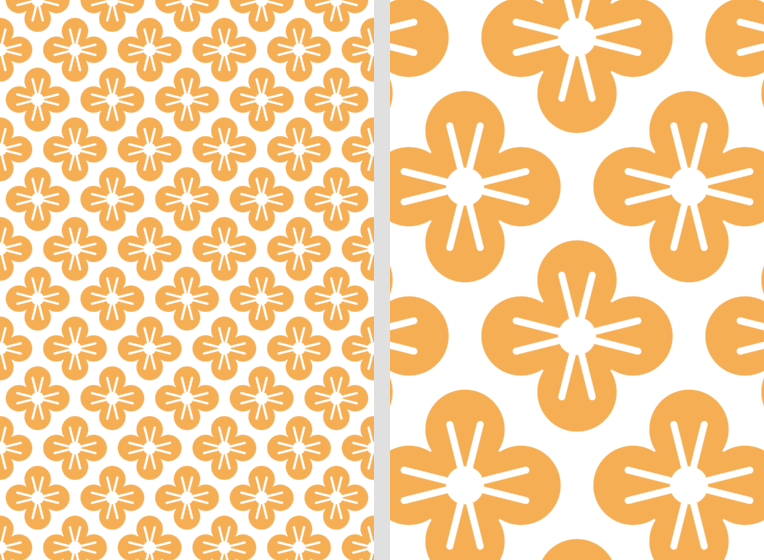
Left: the whole. Right: its middle third, enlarged.
This pattern is drawn by a Shadertoy shader. Its source:

```glsl
const vec3 PAPER = vec3(1.0);
const vec3 ORANGE = vec3(0.965, 0.682, 0.333);

// Lengths are in units of the horizontal spacing between flowers.
const float CELLS_PER_HEIGHT = 7.5;
const vec2 CELL = vec2(1.0, 4.0 / 3.0);
const float PETAL_OFFSET = 0.250;
const float PETAL_RADIUS = 0.177;
const float CORE_RADIUS = 0.215;
const float HUB_RADIUS = 0.085;
const float STAMEN_LENGTH = 0.280;
const float STAMEN_HALF_WIDTH = 0.0155;
const float STAMEN_ANGLE = 0.245;
const float EDGE_PIXELS = 1.3;

float circleDistance(vec2 p, vec2 center, float radius) {
    return length(p - center) - radius;
}

float segmentDistance(vec2 p, vec2 tip) {
    float t = clamp(dot(p, tip) / dot(tip, tip), 0.0, 1.0);
    return length(p - tip * t);
}

// Four round petals with a hub and eight stamens cut out.
float flowerDistance(vec2 p) {
    // Fold into one octant: the petal lies along x, its stamen just above.
    p = abs(p);
    if (p.y > p.x) p = p.yx;

    float petals = min(circleDistance(p, vec2(PETAL_OFFSET, 0.0), PETAL_RADIUS),
                       circleDistance(p, vec2(0.0), CORE_RADIUS));

    vec2 tip = STAMEN_LENGTH * vec2(cos(STAMEN_ANGLE), sin(STAMEN_ANGLE));
    float cutout = min(segmentDistance(p, tip) - STAMEN_HALF_WIDTH,
                       circleDistance(p, vec2(0.0), HUB_RADIUS));

    return max(petals, -cutout);
}

vec2 repeatCentered(vec2 p) {
    return (fract(p / CELL + 0.5) - 0.5) * CELL;
}

void mainImage(out vec4 fragColor, in vec2 fragCoord) {
    // Anchor the lattice at the middle of the top edge.
    float scale = CELLS_PER_HEIGHT / iResolution.y;
    vec2 p = (fragCoord - vec2(0.5 * iResolution.x, iResolution.y)) * scale;

    // Two interleaved grids make the staggered rows.
    float d = min(flowerDistance(repeatCentered(p)),
                  flowerDistance(repeatCentered(p + 0.5 * CELL)));

    float ink = clamp(0.5 - d / (EDGE_PIXELS * scale), 0.0, 1.0);
    fragColor = vec4(mix(PAPER, ORANGE, ink), 1.0);
}
```
